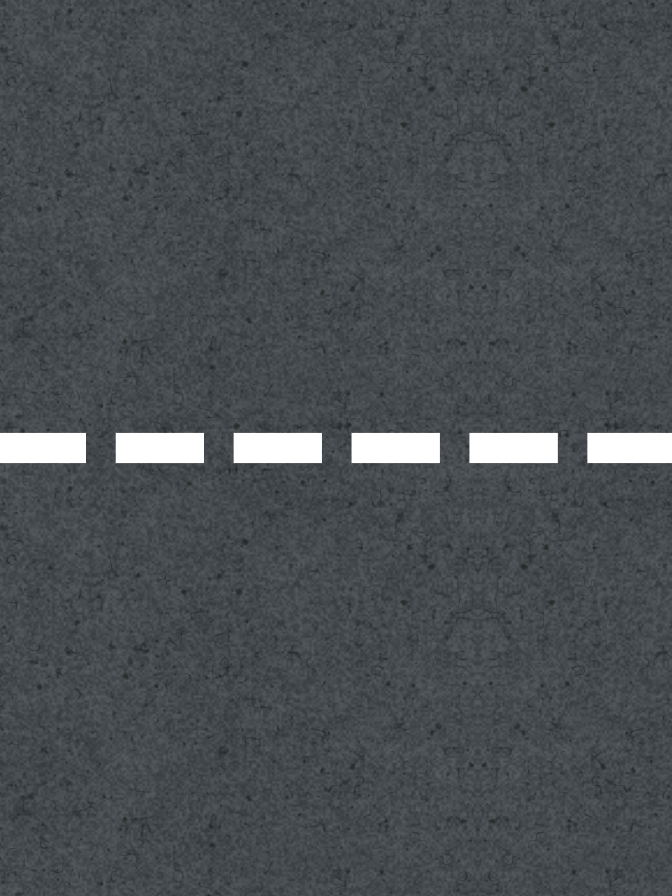
This texture is drawn by a Shadertoy shader. Its source:

```glsl
float hash(vec2 p) {
    vec3 q = fract(p.xyx * 0.1031);
    q += dot(q, q.yzx + 33.33);
    return fract((q.x + q.y) * q.z);
}

float valueNoise(vec2 p) {
    vec2 cell = floor(p), f = fract(p);
    f = f * f * (3.0 - 2.0 * f);
    float low = mix(hash(cell), hash(cell + vec2(1, 0)), f.x);
    float high = mix(hash(cell + vec2(0, 1)), hash(cell + vec2(1, 1)), f.x);
    return mix(low, high, f.y);
}

// Darkness of irregular pits, one candidate per grid cell
float pits(vec2 p, float scale, float density, float radius) {
    vec2 g = p * scale, cell = floor(g);
    vec2 centre = 0.25 + 0.5 * vec2(hash(cell + 17.3), hash(cell + 71.9));
    vec2 offset = fract(g) - centre;
    offset += 0.9 * radius * (vec2(valueNoise(p * 230.0), valueNoise(p * 230.0 + 40.0)) - 0.5);
    float size = radius * (0.6 + 0.7 * hash(cell + 5.7));
    float present = step(1.0 - density, hash(cell + 123.4));
    return present * (1.0 - smoothstep(0.3 * size, 1.5 * size, length(offset)));
}

vec3 asphalt(vec2 p) {
    // Square tile, mirrored sideways and repeated upward
    const float tile = 0.711;
    vec2 q = vec2(tile - abs(p.x - tile), mod(p.y, tile)) + 0.1;

    // Fine grain over broad mottling
    float grain = 0.085 * (valueNoise(q * 290.0) - 0.5);
    grain += 0.05 * (valueNoise(mat2(0.8, 0.6, -0.6, 0.8) * q * vec2(150.0, 190.0) + 90.0) - 0.5);
    grain += 0.022 * (valueNoise(q * 38.0) - 0.5);
    grain += 0.018 * (valueNoise(q * 7.0 + 3.0) - 0.5);
    vec3 colour = vec3(0.272, 0.290, 0.306) + grain;

    // Short dark cracks between the stones
    float crack = abs(valueNoise(q * 85.0 + 11.0) - 0.5);
    float broken = smoothstep(0.6, 0.85, valueNoise(q * 60.0 + 57.0));
    colour -= 0.07 * broken * (1.0 - smoothstep(0.0, 0.13, crack));

    // Small and large pits
    float dark = 0.5 * pits(q, 62.0, 0.22, 0.13);
    dark = max(dark, 0.75 * pits(q + 0.31, 24.0, 0.22, 0.09));
    colour = mix(colour, vec3(0.13, 0.135, 0.125), dark);

    // Faint horizontal seam
    float seam = abs(p.y - tile);
    return colour - 0.02 * exp(-seam * 450.0) * valueNoise(vec2(p.x * 90.0, 2.0));
}

void mainImage(out vec4 fragColor, in vec2 fragCoord) {
    vec2 p = fragCoord / iResolution.x;
    float pixel = 1.0 / iResolution.x;
    vec3 colour = asphalt(p);

    // Dashed centre line
    const float period = 0.1755;
    float along = mod(p.x - 0.2378 + 0.5 * period, period) - 0.5 * period;
    float across = p.y - 0.5 * iResolution.y / iResolution.x;
    vec2 edge = abs(vec2(along, across)) - vec2(0.0657, 0.0226);
    float paint = 1.0 - smoothstep(-0.5 * pixel, 0.5 * pixel, max(edge.x, edge.y));
    fragColor = vec4(mix(colour, vec3(1.0), paint), 1.0);
}
```
